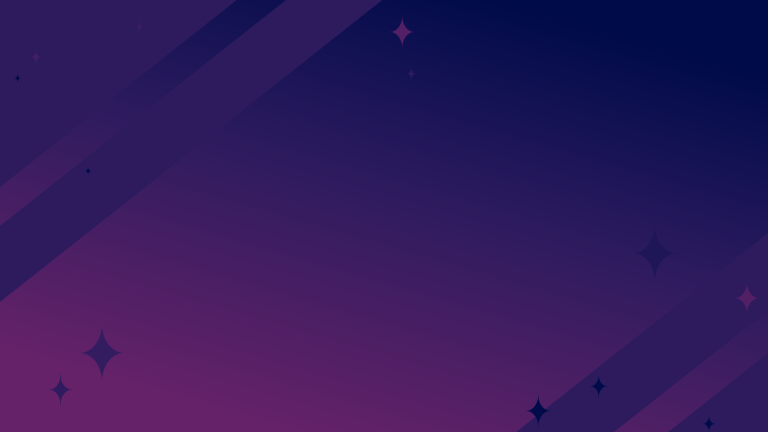
Reproduce this background procedurally as a Shadertoy shader.

```glsl
// Dusk gradient with diagonal indigo ribbons and scattered four-pointed stars.

const vec3 INDIGO = vec3(0.176, 0.106, 0.37);

// Navy to indigo to magenta, for t from 0 to 1.
vec3 duskRamp(float t) {
    vec3 low = mix(vec3(0.0, 0.043, 0.29), INDIGO, clamp(t / 0.44, 0.0, 1.0));
    return mix(low, vec3(0.4, 0.133, 0.41), clamp((t - 0.44) / 0.56, 0.0, 1.0));
}

// Coverage of a shape from its signed distance, softened over a pixel.
float cover(float dist, float pixel) {
    return smoothstep(0.6 * pixel, -0.6 * pixel, dist);
}

// Star with concave arcs between its tips; negative inside.
float starDistance(vec2 p, float halfHeight) {
    vec2 halfSize = halfHeight * vec2(0.77, 1.0);
    vec2 q = abs(p) / halfSize;
    float arc = 1.0 - length(1.0 - min(q, 1.0));
    return (arc + length(max(q - 1.0, 0.0))) * halfSize.x;
}

// Diagonal band between two offsets; negative inside.
float bandDistance(float diagonal, float from, float to) {
    return (abs(diagonal - 0.5 * (from + to)) - 0.5 * (to - from)) / 1.274;
}

// Each star: centre and half height, in canvas heights.
const int STAR_COUNT = 13;
const vec3 STARS[STAR_COUNT] = vec3[](
    vec3(1.516, 0.414, 0.066), vec3(0.236, 0.183, 0.067),
    vec3(0.931, 0.926, 0.037), vec3(1.729, 0.310, 0.037),
    vec3(0.140, 0.098, 0.035), vec3(1.246, 0.049, 0.037),
    vec3(1.386, 0.106, 0.026), vec3(1.641, 0.019, 0.019),
    vec3(0.083, 0.868, 0.016), vec3(0.323, 0.938, 0.012),
    vec3(0.041, 0.819, 0.010), vec3(0.204, 0.604, 0.010),
    vec3(0.952, 0.829, 0.014));

// Each star's place on the colour ramp.
const float TONES[STAR_COUNT] = float[](
    0.30, 0.50, 0.82, 0.82, 0.47, 0.0, 0.0, 0.0, 0.66, 0.60, 0.0, 0.0, 0.44);

void mainImage(out vec4 fragColor, in vec2 fragCoord) {
    float pixel = 1.0 / iResolution.y;
    vec2 p = fragCoord * pixel;
    p.x += 0.5 * (16.0 / 9.0 - iResolution.x * pixel);

    // Tilted sky gradient
    vec2 fromCentre = p - vec2(0.889, 0.5);
    vec3 color = duskRamp(0.5 - dot(fromCentre, vec2(0.25, 0.87)));

    // Corner ribbons, with gaps that show the sky
    float diagonal = 1.0 - p.y + 0.79 * p.x;
    float ribbons = min(
        min(bandDistance(diagonal, -1.0, 0.433), bandDistance(diagonal, 0.523, 0.699)),
        min(bandDistance(diagonal, 1.944, 2.123), bandDistance(diagonal, 2.222, 4.0)));
    color = mix(color, INDIGO, cover(ribbons, pixel));

    // Stars
    for (int i = 0; i < STAR_COUNT; i++) {
        float dist = starDistance(p - STARS[i].xy, STARS[i].z);
        color = mix(color, duskRamp(TONES[i]), cover(dist, pixel));
    }

    fragColor = vec4(color, 1.0);
}
```
